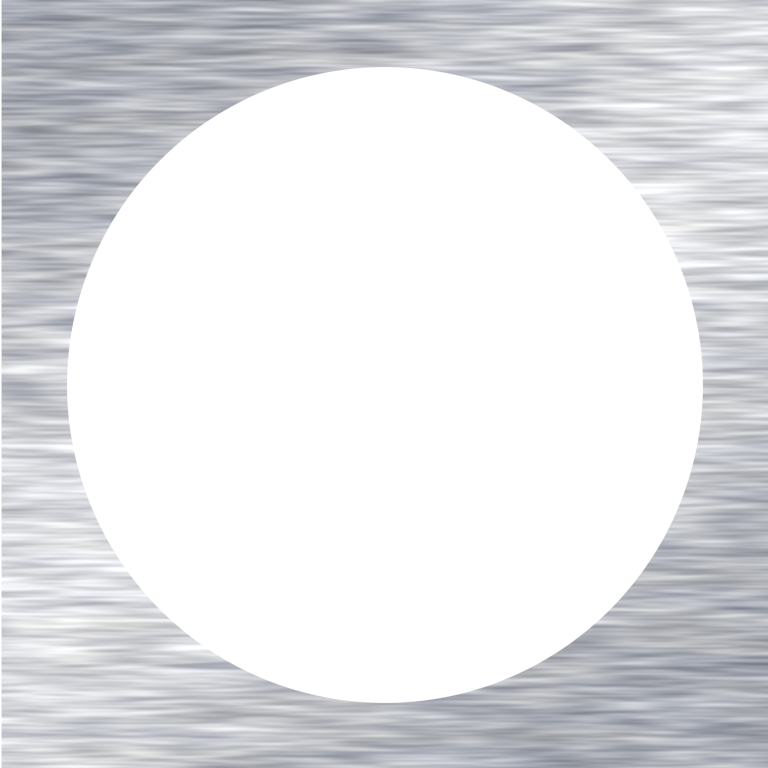
Write a WebGL 2 fragment shader that draws this background.

```glsl
#version 300 es
precision highp float;

uniform vec2 u_resolution;
out vec4 fragColor;

vec2 hashGradient(vec2 cell) {
    vec3 p = fract(cell.xyx * vec3(0.1031, 0.1030, 0.0973));
    p += dot(p, p.yzx + 33.33);
    float angle = 6.2832 * fract((p.x + p.y) * p.z);
    return vec2(cos(angle), sin(angle));
}

float gradientNoise(vec2 p) {
    vec2 i = floor(p);
    vec2 f = p - i;
    vec2 w = f * f * f * (f * (f * 6.0 - 15.0) + 10.0);
    float a = dot(hashGradient(i), f);
    float b = dot(hashGradient(i + vec2(1, 0)), f - vec2(1, 0));
    float c = dot(hashGradient(i + vec2(0, 1)), f - vec2(0, 1));
    float d = dot(hashGradient(i + vec2(1, 1)), f - vec2(1, 1));
    return mix(mix(a, b, w.x), mix(c, d, w.x), w.y);
}

// Layers of noise stretched into long horizontal scratches
float brushedGrain(vec2 uv) {
    float grain = 0.0;
    vec2 frequency = vec2(5.0, 55.0);
    for (int i = 0; i < 4; i++) {
        vec2 offset = vec2(17.3, 9.7) * float(i);
        grain += gradientNoise(uv * frequency + offset);
        frequency *= vec2(1.45, 1.6);
    }
    return grain;
}

void main() {
    vec2 uv = gl_FragCoord.xy / u_resolution;
    float pixel = 1.0 / min(u_resolution.x, u_resolution.y);

    // Diagonal sheen, darkest at the upper left and lower right
    float sheenDistance = abs(uv.y - 0.22 - 0.58 * uv.x);
    float brightness = mix(0.875, 0.68, smoothstep(0.0, 0.68, sheenDistance));
    brightness += 0.13 * brushedGrain(uv);

    // Cool steel tint, stronger in the shadows
    float coolness = mix(1.3, 0.5, smoothstep(0.6, 0.9, brightness));
    coolness += 0.8 * gradientNoise(uv * vec2(4.0, 35.0) + 71.0);
    vec3 color = vec3(brightness) + vec3(-0.014, -0.004, 0.022) * coolness;

    // White disc and thin left margin
    float disc = length(uv - vec2(0.5013, 0.4987)) - 0.414;
    float margin = uv.x - 0.002;
    float edge = min(disc, margin);
    color = mix(vec3(1.0), color, smoothstep(-0.75 * pixel, 0.75 * pixel, edge));

    fragColor = vec4(clamp(color, 0.0, 1.0), 1.0);
}
```
